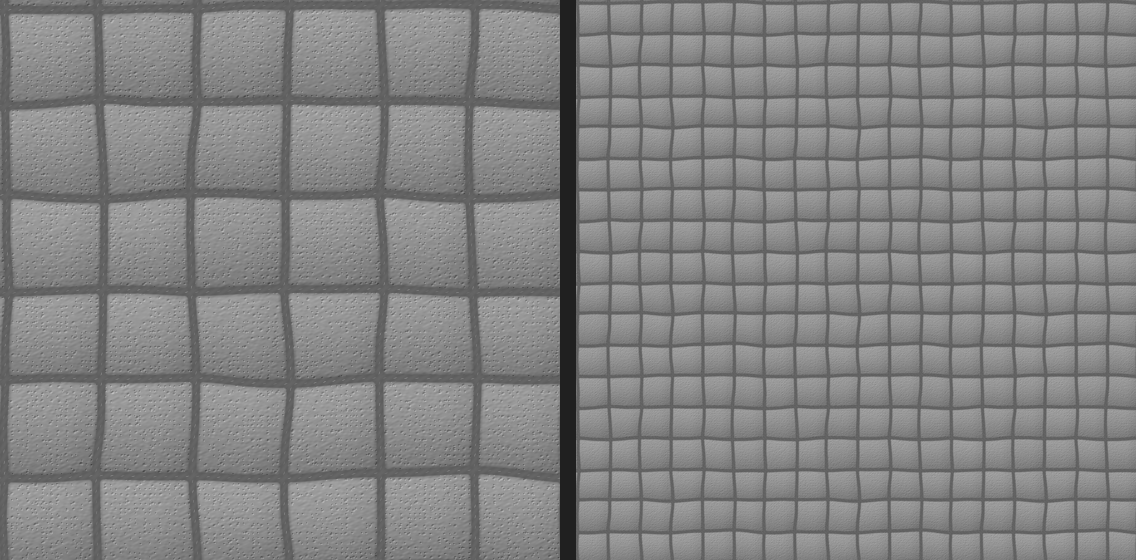
Left: one tile. Right: repeated 3 by 3.
This texture is drawn by a WebGL 2 fragment shader. Its source:

```glsl
#version 300 es
precision highp float;

#define GRID 6.0          // tiles across and down
#define OFFSET vec2(0.075, -0.085)
#define WOBBLE 0.10       // bend of the cords, in tiles
#define CORD_HALF 0.042   // half width of a cord, in tiles
#define CORNER 0.04       // corner radius of a tile
#define STITCHES 9.0      // flecks per tile side
#define GRAIN_RELIEF 0.075
#define PIT_RELIEF 0.10
#define CORD_GREY 0.385
#define TOP_GREY 0.615
#define BOTTOM_GREY 0.475

uniform vec2 u_resolution;
out vec4 fragColor;

float hash(vec2 p) {
  vec3 q = fract(p.xyx * 0.1031);
  q += dot(q, q.yzx + 33.33);
  return fract((q.x + q.y) * q.z);
}

// Value noise that wraps after a whole number of lattice steps
float noise(vec2 p, float period, float seed) {
  vec2 i = floor(p), f = fract(p);
  f = f * f * (3.0 - 2.0 * f);
  vec2 a = mod(i, period) + seed, b = mod(i + 1.0, period) + seed;
  return mix(mix(hash(a), hash(vec2(b.x, a.y)), f.x),
             mix(hash(vec2(a.x, b.y)), hash(b), f.x), f.y);
}

float bend(vec2 p, float seed) {
  return noise(p, GRID, seed) - 0.5
       + 0.3 * (noise(p * 2.0, GRID * 2.0, seed + 7.0) - 0.5);
}

// Sparse slanted dents, 0 to 1
float pits(vec2 p) {
  float depth = 0.0;
  for (int layer = 0; layer < 2; layer++) {
    float density = 12.0 + 7.0 * float(layer), seed = 211.0 + 97.0 * float(layer);
    vec2 q = p * density;
    vec2 id = mod(floor(q), GRID * density) + seed;
    float size = hash(id + 31.7);
    vec2 centre = 0.35 + 0.3 * vec2(hash(id + 5.3), hash(id + 17.9));
    vec2 d = fract(q) - centre;
    d = vec2(d.x * 0.85 + d.y * 0.53, d.y * 0.85 - d.x * 0.53);
    float r = length(d / vec2(0.32, 0.19)) / mix(0.6, 1.0, size);
    depth = max(depth, step(0.5, size) * (1.0 - smoothstep(0.2, 1.0, r)));
  }
  return depth;
}

// Leather height: streaked grain on a sheared lattice, minus dents
float height(vec2 p) {
  vec2 streak = vec2(20.0 * (p.x + p.y), 40.0 * p.y - 20.0 * p.x);
  return GRAIN_RELIEF * noise(streak, GRID * 20.0, 53.0) - PIT_RELIEF * pits(p);
}

// Twisted cord with pale flecks; across and along in tiles
float cord(float across, float along, float seed) {
  float s = along * STITCHES;
  float strength = mix(0.3, 1.0, hash(vec2(mod(floor(s), GRID * STITCHES), seed)));
  float a = (fract(s) - 0.5) / STITCHES;
  float fleck = length(vec2((across - 0.3 * a) / 0.011, a / 0.027));
  float twist = cos(6.28318 * (s - across * 12.0));
  float side = across / CORD_HALF;
  return CORD_GREY + 0.012 * twist - 0.02 * side * side
       + 0.12 * strength * (1.0 - smoothstep(0.2, 1.0, fleck));
}

void main() {
  vec2 p = gl_FragCoord.xy / u_resolution * GRID;
  float pixel = GRID / min(u_resolution.x, u_resolution.y);

  // Bent grid
  vec2 g = p - OFFSET;
  vec2 w = g + WOBBLE * vec2(bend(g, 11.0), bend(g, 83.0));
  vec2 local = fract(w);
  vec2 line = floor(w + 0.5);
  vec2 across = w - line;
  vec2 gap = abs(across) - CORD_HALF;
  float inset = CORNER - length(max(CORNER - gap, 0.0));

  // Cushion shading, darker toward the bottom and right
  float fall = pow(1.0 - local.y, 1.5);
  float tile = mix(TOP_GREY, BOTTOM_GREY, fall);
  tile -= 0.035 * smoothstep(0.55, 1.0, local.x);
  tile += 0.016 * (hash(mod(floor(w), GRID) + 401.0) - 0.5);
  tile *= mix(0.87, 1.0, smoothstep(0.0, CORNER, inset));

  // Relief lit from the upper left
  vec2 toLight = vec2(-0.009, 0.013);
  tile += height(p) - height(p + toLight) - 0.03 * pits(p);

  // Cords
  vec2 id = mod(line, GRID);
  float upright = cord(across.x, w.y, id.x + 131.0);
  float level = cord(across.y, w.x, id.y + 167.0);
  float cords = mix(level, upright, smoothstep(-pixel, pixel, abs(across.y) - abs(across.x)));

  float grey = mix(cords, tile, smoothstep(-pixel, pixel, inset));
  fragColor = vec4(vec3(grey), 1.0);
}
```
